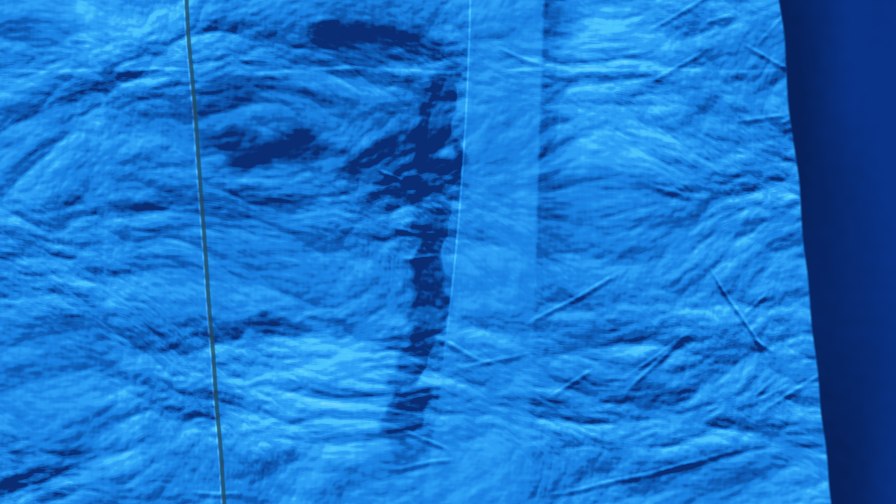
Reproduce this texture procedurally as a Shadertoy shader.

```glsl
// A sunlit, crumpled blue tarpaulin with seams, folds and a shaded flap at the right.
// Slopes of ridged noise, broad folds and thin creases add up to one tone value,
// which a blue colour ramp turns into the final colour.

#define WRINKLE_SCALE vec2(3.6, 6.8)
#define WRINKLE_LIGHT 0.135
#define FIBRE_SCALE vec2(42.0, 125.0)
#define FIBRE_LIGHT 0.13
#define BASE_TONE 0.5
#define CREASE_COUNT 26
#define NAVY vec3(0.035, 0.18, 0.46)
#define DEEP vec3(0.05, 0.36, 0.71)
#define BLUE vec3(0.10, 0.51, 0.89)
#define SKY vec3(0.17, 0.62, 0.96)
#define PALE vec3(0.29, 0.76, 0.99)
#define SEAM vec3(0.13, 0.29, 0.36)

float hash(vec2 p) {
    return fract(sin(dot(p, vec2(127.1, 311.7))) * 43758.5453);
}

// Gradient noise
float corner(vec2 cell, vec2 offset) {
    float angle = 6.2832 * hash(cell);
    return dot(vec2(cos(angle), sin(angle)), offset);
}

float noise(vec2 p) {
    vec2 i = floor(p), f = p - i, e = vec2(1, 0);
    vec2 u = f * f * f * (f * (f * 6.0 - 15.0) + 10.0);
    return mix(mix(corner(i, f), corner(i + e, f - e), u.x),
               mix(corner(i + e.yx, f - e.yx), corner(i + 1.0, f - 1.0), u.x), u.y);
}

// Height of the crumpled sheet, with sharp valleys
float relief(vec2 p) {
    vec2 q = p * WRINKLE_SCALE;
    q += 0.7 * vec2(noise(q * 0.6 + 7.0), noise(q * 0.6 + 31.0));
    float height = 0.0, amplitude = 0.16;
    for (int i = 0; i < 5; i++) {
        height += amplitude * abs(noise(q));
        q = mat2(0.96, 0.28, -0.28, 0.96) * q * 2.03 + 11.7;
        amplitude *= 0.47;
    }
    return height;
}

// Soft line between two points, thinning out at its ends
float line(vec2 p, vec2 a, vec2 d, float width) {
    float t = clamp(dot(p - a, d) / dot(d, d), 0.0, 1.0);
    float taper = smoothstep(0.0, 0.25, t) * smoothstep(1.0, 0.7, t);
    return taper * smoothstep(width, 0.0, length(p - a - d * t));
}

// Lit and shaded sides of a crease
float crease(vec2 p, vec2 a, vec2 b) {
    return 0.3 * line(p, a, b - a, 0.006) - 0.34 * line(p + vec2(0, 0.008), a, b - a, 0.009);
}

// Patch of light or shadow
float blob(vec2 p, float x, float y, float w, float h) {
    return smoothstep(1.45, 0.55, length((p - vec2(x, y)) / vec2(w, h)));
}

vec3 tarpColour(float t) {
    vec3 c = mix(NAVY, DEEP, smoothstep(0.0, 0.26, t));
    c = mix(c, BLUE, smoothstep(0.24, 0.5, t));
    c = mix(c, SKY, smoothstep(0.48, 0.74, t));
    c = mix(c, PALE, smoothstep(0.72, 0.98, t));
    return mix(c, vec3(0.68, 0.92, 1.0), smoothstep(1.0, 1.5, t));
}

void mainImage(out vec4 fragColor, in vec2 fragCoord) {
    vec2 p = fragCoord / iResolution.y;
    float px = 1.0 / iResolution.y, down = 1.0 - p.y;
    vec2 ragged = p + 0.045 * vec2(noise(p * 9.0), noise(p * 9.0 + 40.0))
                    + 0.022 * vec2(noise(p * 28.0), noise(p * 28.0 + 40.0));

    // Wrinkles lit from above, and woven fibres
    vec2 toLight = vec2(-0.0015, 0.004);
    float slope = (relief(p - toLight) - relief(p + toLight)) / 0.0085;
    float tone = BASE_TONE + WRINKLE_LIGHT * slope + 0.12 * noise(p * 2.3 + 3.0);
    tone += FIBRE_LIGHT * (noise(p * FIBRE_SCALE) + 0.5 * noise(p * FIBRE_SCALE.yx + 9.0));

    // Broad light and shadow
    tone += 0.24 * blob(ragged, 0.63, 0.22, 0.17, 0.13);
    tone += 0.20 * blob(ragged, 1.22, 0.84, 0.15, 0.20);
    tone += 0.24 * blob(ragged, 0.24, 0.97, 0.14, 0.10);
    tone -= 0.13 * blob(ragged, 0.66, 0.72, 0.30, 0.28);
    tone -= 0.40 * blob(ragged, 0.51, 0.71, 0.14, 0.032);
    tone -= 0.36 * blob(ragged, 0.56, 0.355, 0.14, 0.022);
    tone -= 0.32 * blob(ragged, 0.76, 0.68, 0.09, 0.045);
    tone -= 0.28 * blob(ragged, 0.72, 0.91, 0.13, 0.035);
    tone -= 0.30 * blob(ragged, 0.07, 0.06, 0.13, 0.035);

    // Deep upright fold
    float fold = p.x - 0.838 - 0.17 * p.y + 0.075 * p.y * p.y;
    float rough = fold + 1.5 * (ragged.x - p.x);
    float hollow = smoothstep(-0.105, -0.08, rough) * smoothstep(-0.012, -0.026, rough);
    hollow *= smoothstep(0.05, 0.2, p.y) * smoothstep(0.9, 0.8, p.y);
    tone -= hollow * (0.34 + 0.25 * noise(p * 8.0));

    // Bright smooth strip beside it
    float edge = p.x - 1.078 + 0.03 * down;
    float strip = smoothstep(-0.004, 0.004, fold) * smoothstep(0.006, -0.006, edge);
    tone = mix(tone, 0.61 + 0.5 * (tone - BASE_TONE), 0.7 * strip);
    tone += 0.1 * strip * noise(p * vec2(38, 5));
    tone -= 0.24 * smoothstep(-0.004, 0.006, edge) * smoothstep(0.1, 0.0, edge)
          * smoothstep(0.35, 0.65, p.y);
    tone += 0.28 * smoothstep(0.004, 0.0, abs(fold)) * smoothstep(0.2, 0.5, p.y);

    // Pale tape at the left and a level crease near the top
    float tape = abs(p.x - 0.168 - 0.105 * down);
    tone += 0.1 * smoothstep(0.024, 0.012, tape) * (0.8 + noise(p * 45.0));
    float level = p.y - 0.861 + 0.012 * noise(vec2(p.x * 5.0, 2));
    tone += smoothstep(-0.35, 0.3, noise(vec2(p.x * 8.0, 5))) * (0.36 * smoothstep(0.006, 0.0, abs(level))
          - 0.16 * smoothstep(0.01, 0.0, abs(level + 0.012)));

    // Long creases, then short scattered ones
    vec2 bent = p + 0.012 * noise(p * 8.0);
    tone += crease(bent, vec2(1.03, 0.35), vec2(1.25, 0.47));
    tone += crease(bent, vec2(1.06, 0.01), vec2(1.5, 0.12));
    tone += crease(bent, vec2(1.4, 0.48), vec2(1.53, 0.28));
    for (int i = 0; i < CREASE_COUNT; i++) {
        float id = float(i), angle = 1.5 * (hash(vec2(id, 3)) - 0.35);
        vec2 start = vec2(1.6 * sqrt(hash(vec2(id, 1))), hash(vec2(id, 2)));
        vec2 reach = (0.06 + 0.16 * hash(vec2(id, 4))) * vec2(cos(angle), sin(angle));
        tone += 0.8 * crease(bent, start, start + reach);
    }
    vec3 colour = tarpColour(tone);

    // Stitched olive seam with a lit edge
    float seam = p.x - 0.37 - 0.075 * down - 0.004 * noise(vec2(p.y * 6.0, 1));
    colour = mix(colour, SEAM, 0.75 * smoothstep(0.006, 0.002, abs(seam)));
    colour += (0.1 + 0.06 * sin(p.y * 260.0)) * smoothstep(0.004, 0.0, abs(seam + 0.005));

    // Shaded flap at the right
    float flap = p.x - 1.544 - 0.104 * down - 0.008 * noise(vec2(p.y * 7.0, 8));
    float sheen = smoothstep(0.0, 0.16, flap) + 0.5 * noise(p * vec2(9, 2)) + 0.12 * noise(p * 40.0);
    vec3 shade = mix(vec3(0.025, 0.13, 0.36), vec3(0.035, 0.2, 0.53), clamp(sheen, 0.0, 1.0));
    colour = mix(colour, shade, smoothstep(-px, px + 0.003, flap));

    fragColor = vec4(clamp(colour, 0.0, 1.0), 1.0);
}
```
